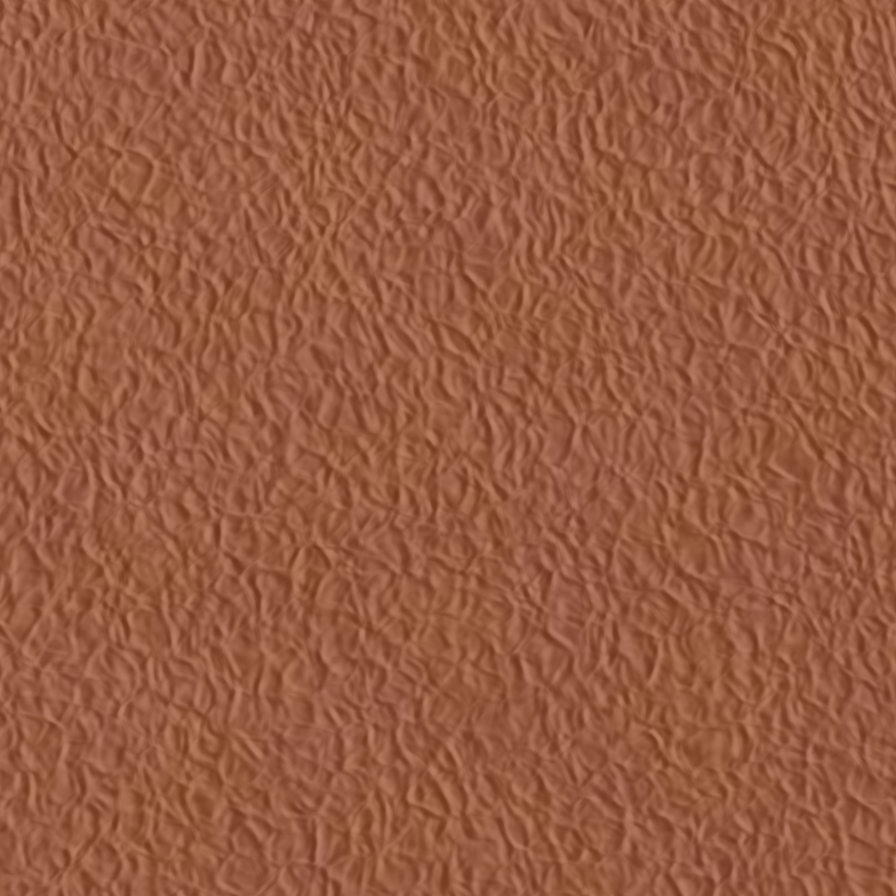
Give the GLSL for this texture, as a WebGL 2 fragment shader.

```glsl
#version 300 es
precision highp float;
// Fine-grained tan leather: warped cellular pebbles and wrinkled gradient noise
// form a height field, which is lit from the side by a finite difference.
// Broad, faint noise then shifts the tone and the warmth of the hide.

uniform vec2 u_resolution;
out vec4 fragColor;

const vec3 HIDE = vec3(0.587, 0.361, 0.255);
const float PEBBLES = 31.0;            // large pebbles across the canvas
const vec2 LIGHT = vec2(0.0029, 0.0008); // half step towards the light

vec2 hash2(vec2 p) {
    vec3 q = fract(p.xyx * vec3(0.1031, 0.1030, 0.0973));
    q += dot(q, q.yzx + 33.33);
    return fract((q.xx + q.yz) * q.zy);
}

float cornerSlope(vec2 cell, vec2 offset) {
    float angle = 6.28319 * hash2(cell + 57.0).x;
    return dot(vec2(cos(angle), sin(angle)), offset);
}

float gradientNoise(vec2 p) {
    vec2 i = floor(p), f = p - i;
    vec2 u = f * f * f * (f * (f * 6.0 - 15.0) + 10.0);
    vec2 e = vec2(1.0, 0.0);
    float low = mix(cornerSlope(i, f), cornerSlope(i + e, f - e), u.x);
    float high = mix(cornerSlope(i + e.yx, f - e.yx), cornerSlope(i + 1.0, f - 1.0), u.x);
    return mix(low, high, u.y);
}

// Flat-topped pebbles, falling to zero in the creases between them
float pebbles(vec2 p, float crease) {
    vec2 i = floor(p), f = p - i;
    float nearest = 8.0, second = 8.0;
    for (int y = -1; y <= 1; y++) {
        for (int x = -1; x <= 1; x++) {
            vec2 cell = vec2(x, y);
            float d = length(cell + hash2(i + cell + 101.0) - f);
            second = min(second, max(nearest, d));
            nearest = min(nearest, d);
        }
    }
    return smoothstep(0.0, crease, second - nearest);
}

// Stretch the grain upwards, tighten it towards the top and bend its rows
vec2 grainSpace(vec2 p, float frequency) {
    vec2 bend = vec2(gradientNoise(p * 5.0 + 3.0), gradientNoise(p * 5.0 + 41.0)) * 0.022;
    vec2 wobble = vec2(gradientNoise(p * 24.0 + 9.0), gradientNoise(p * 24.0 + 77.0)) * 0.012;
    vec2 q = p + bend + wobble;
    q.x = (q.x - 0.5) * (0.9 + 0.2 * p.y) + 0.12 * q.y;
    return q * vec2(1.0, 0.74) * frequency + 20.0;
}

float relief(vec2 p, float frequency) {
    vec2 g = grainSpace(p, frequency);
    float height = 0.52 * pebbles(g, 0.42);
    height += 0.38 * pebbles(g * 1.73 + 13.0, 0.5);
    height += 0.85 * gradientNoise(g * 2.0 + 31.0);
    height += 0.25 * gradientNoise(g * 3.6 + 67.0);
    return height;
}

// Compress strong lights and darks softly
float softLimit(float x, float limit) {
    return limit * tanh(x / limit);
}

void main() {
    vec2 p = gl_FragCoord.xy / min(u_resolution.x, u_resolution.y);

    // Side light on the relief
    float slope = relief(p + LIGHT, PEBBLES) - relief(p - LIGHT, PEBBLES);
    float tone = 0.165 * slope;

    // Fine mottling and broad unevenness
    tone += 0.045 * gradientNoise(p * vec2(115.0, 90.0) + 5.0);
    tone += 0.022 * gradientNoise(p * vec2(9.0, 7.0) + 17.0);
    tone += 0.012 * (p.y - p.x);

    // Patches that lean towards rose or ochre
    float warmth = gradientNoise(p * 7.0 + 29.0) + 0.6 * gradientNoise(p * 21.0 + 83.0);
    vec3 tint = vec3(0.0, -0.010, 0.022) * warmth;

    vec3 color = HIDE + softLimit(tone, 0.16) + tint;
    fragColor = vec4(clamp(color, 0.0, 1.0), 1.0);
}
```
